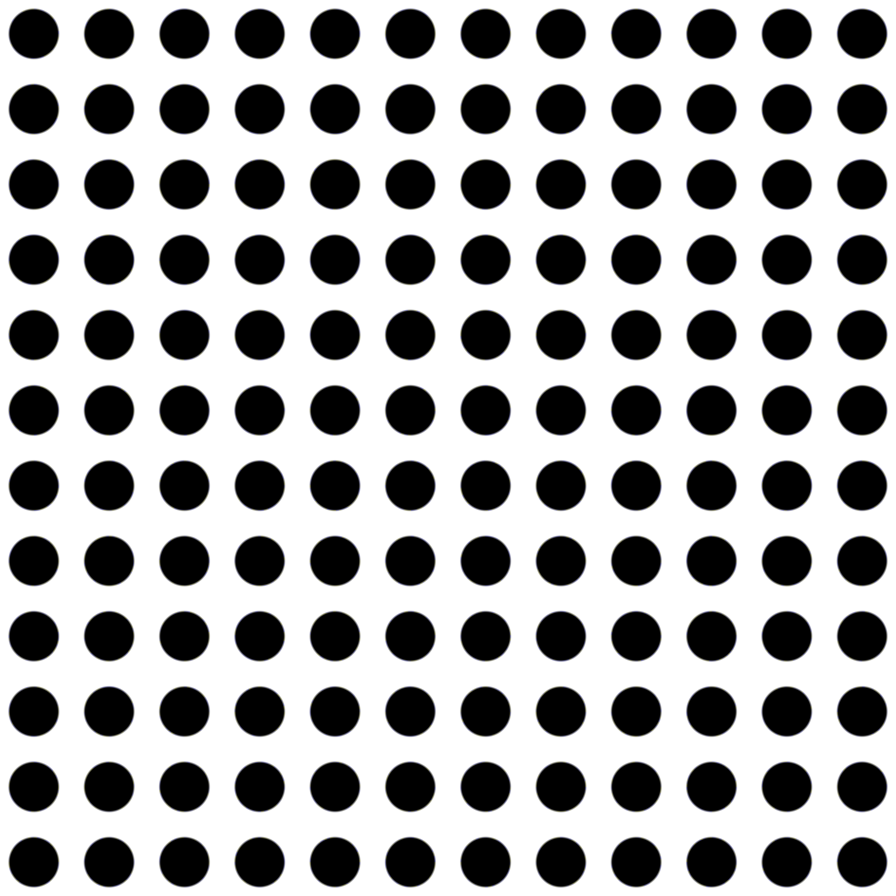
Write a Shadertoy shader that draws this pattern.

```glsl
const float PITCH = 0.08404;        // distance between dot centres
const float RADIUS = 0.0277;        // dot radius
const float EDGE_SOFTNESS = 0.0016; // half width of the grey rim
const float GRAIN_CELLS = 288.0;    // rim grain cells across the canvas
const float TINT_AMOUNT = 0.12;     // strength of the rim tint
const vec3 PAPER = vec3(1.0);
const vec3 INK = vec3(0.0);
const vec3 WARM_TINT = vec3(0.3, 0.3, -0.6);
const vec3 COOL_TINT = vec3(-0.4, -0.4, 0.8);

float hash(vec2 p) {
    return fract(sin(dot(p, vec2(12.9898, 78.233))) * 43758.5453);
}

// Signed distance to the nearest dot; an even count straddles the centre
float dotGridDistance(vec2 p) {
    vec2 cell = (fract(p / PITCH) - 0.5) * PITCH;
    return length(cell) - RADIUS;
}

void mainImage(out vec4 fragColor, in vec2 fragCoord) {
    vec2 uv = fragCoord / iResolution.xy;

    // Soft dot coverage, never sharper than one pixel
    float softness = max(EDGE_SOFTNESS, 0.7 / iResolution.y);
    float paper = smoothstep(-softness, softness, dotGridDistance(uv - 0.5));
    vec3 color = mix(INK, PAPER, paper);

    // Faint warm and cool grain, confined to the rim
    float rim = 4.0 * paper * (1.0 - paper);
    float grain = hash(floor(uv * GRAIN_CELLS));
    color += rim * TINT_AMOUNT * mix(WARM_TINT, COOL_TINT, grain);

    fragColor = vec4(clamp(color, 0.0, 1.0), 1.0);
}
```
